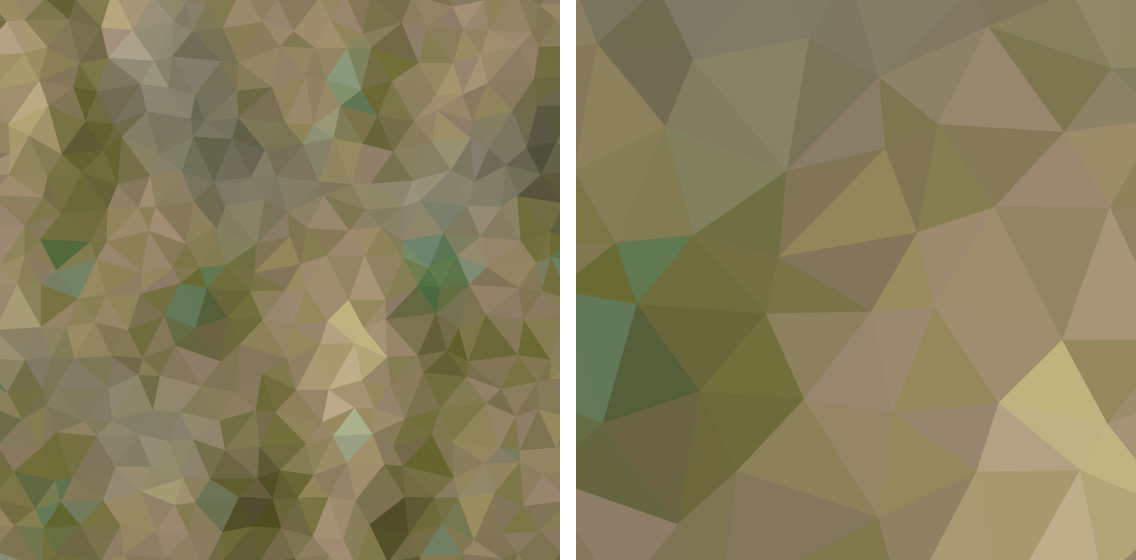
Left, the full canvas; right, a detail of the centre.
Write a WebGL 2 fragment shader that draws this background.

```glsl
#version 300 es
precision highp float;
// Low-poly mosaic of flat triangles in olive, taupe, tan and cream.
// A jittered triangular lattice is split along the shorter diagonal of each
// quad; every facet takes one colour from noise stretched into soft columns.

#define FACETS 17.0        // lattice cells per canvas height
#define ROW_HEIGHT 0.9     // row spacing relative to column spacing
#define JITTER 0.62        // vertex displacement
#define COLUMNS 3.7        // light columns across the canvas
#define COLUMN_DEPTH 0.13  // contrast of the columns
#define PATCH_DEPTH 0.60   // contrast of the tall patches
#define GRAIN 0.28         // tone change from facet to facet
#define HUE_GRAIN 0.05     // warm or cool change from facet to facet

uniform vec2 u_resolution;
out vec4 fragColor;

const float TAU = 6.28318;

// Two random values in 0..1 for an integer lattice point
vec2 hash2(ivec2 cell) {
    uvec2 v = uvec2(cell) * 1664525u + 1013904223u;
    v.x += v.y * 1664525u;
    v.y += v.x * 1664525u;
    v ^= v >> 16u;
    v.x += v.y * 1664525u;
    v.y += v.x * 1664525u;
    v ^= v >> 16u;
    return vec2(v & 65535u) / 65535.0;
}

float cornerSlope(ivec2 cell, vec2 offset) {
    float angle = TAU * hash2(cell).x;
    return dot(vec2(cos(angle), sin(angle)), offset);
}

float gradientNoise(vec2 p) {
    ivec2 cell = ivec2(floor(p));
    vec2 f = fract(p);
    vec2 s = f * f * f * (f * (f * 6.0 - 15.0) + 10.0);
    float low = mix(cornerSlope(cell, f),
                    cornerSlope(cell + ivec2(1, 0), f - vec2(1, 0)), s.x);
    float high = mix(cornerSlope(cell + ivec2(0, 1), f - vec2(0, 1)),
                     cornerSlope(cell + ivec2(1, 1), f - vec2(1, 1)), s.x);
    return mix(low, high, s.y);
}

// Dark olive to cream
vec3 toneRamp(float tone) {
    float t = clamp(tone, 0.0, 1.0) * 4.0;
    vec3 color = mix(vec3(0.31, 0.30, 0.15), vec3(0.43, 0.41, 0.23), min(t, 1.0));
    color = mix(color, vec3(0.54, 0.49, 0.36), clamp(t - 1.0, 0.0, 1.0));
    color = mix(color, vec3(0.63, 0.56, 0.42), clamp(t - 2.0, 0.0, 1.0));
    return mix(color, vec3(0.79, 0.74, 0.55), clamp(t - 3.0, 0.0, 1.0));
}

// Flat colour of one facet from its centre (canvas units) and its id
vec3 facetColor(vec2 center, ivec2 id) {
    vec2 random = hash2(id + 907) - 0.5;
    float sway = 0.45 * gradientNoise(center * vec2(2.0, 3.0) + 31.0);
    float column = cos(TAU * (COLUMNS * (center.x - 0.02) + sway));
    float patches = gradientNoise(center * vec2(6.5, 3.2) + 7.3);
    float tone = 0.5 + COLUMN_DEPTH * column + PATCH_DEPTH * patches + GRAIN * random.x;
    vec3 color = toneRamp(tone);

    // Warm and cool grain, then grey and green regions
    color += HUE_GRAIN * random.y * vec3(0.4, -0.2, 1.6);
    float grey = smoothstep(0.12, 0.45, gradientNoise(center * 2.6 + 53.7));
    float luma = dot(color, vec3(0.3, 0.6, 0.1));
    color = mix(color, luma * vec3(1.0, 1.0, 0.88), 0.75 * grey);
    float green = gradientNoise(center * vec2(7.0, 4.5) + 88.1) + 0.25 * random.y;
    color += smoothstep(0.27, 0.52, green) * vec3(-0.11, 0.03, 0.02);
    return color;
}

// Lattice vertex, sheared by half a cell per row and jittered
vec2 vertex(ivec2 cell) {
    vec2 base = vec2(float(cell.x) + 0.5 * float(cell.y), float(cell.y) * ROW_HEIGHT);
    return base + JITTER * (hash2(cell) - 0.5);
}

// Distance inside the line from a to b, positive on its left
float edgeDistance(vec2 p, vec2 a, vec2 b) {
    vec2 e = normalize(b - a);
    return e.x * (p.y - a.y) - e.y * (p.x - a.x);
}

// Adds one facet, weighted by its smoothed coverage
void addFacet(inout vec4 sum, vec2 p, float pixel, vec2 a, vec2 b, vec2 c, ivec2 id) {
    float inside = min(edgeDistance(p, a, b), min(edgeDistance(p, b, c), edgeDistance(p, c, a)));
    float cover = clamp(0.5 + inside / pixel, 0.0, 1.0);
    if (cover > 0.0) sum += cover * vec4(facetColor((a + b + c) / (3.0 * FACETS), id), 1.0);
}

void main() {
    vec2 p = gl_FragCoord.xy / u_resolution.y * FACETS;
    float pixel = FACETS / u_resolution.y;
    float row = p.y / ROW_HEIGHT;
    ivec2 home = ivec2(floor(vec2(p.x - 0.5 * row, row)));

    // Gather the facets of the surrounding quads
    vec4 sum = vec4(0.0);
    for (int y = -1; y <= 1; y++) {
        for (int x = -1; x <= 1; x++) {
            ivec2 cell = home + ivec2(x, y);
            vec2 a = vertex(cell), b = vertex(cell + ivec2(1, 0));
            vec2 c = vertex(cell + ivec2(1, 1)), d = vertex(cell + ivec2(0, 1));
            bool cutBD = distance(b, d) < distance(a, c);
            ivec2 id = cell * ivec2(2, 1);
            addFacet(sum, p, pixel, a, b, cutBD ? d : c, id);
            addFacet(sum, p, pixel, cutBD ? b : a, c, d, id + ivec2(1, 0));
        }
    }
    fragColor = vec4(sum.rgb / max(sum.a, 0.001), 1.0);
}
```
